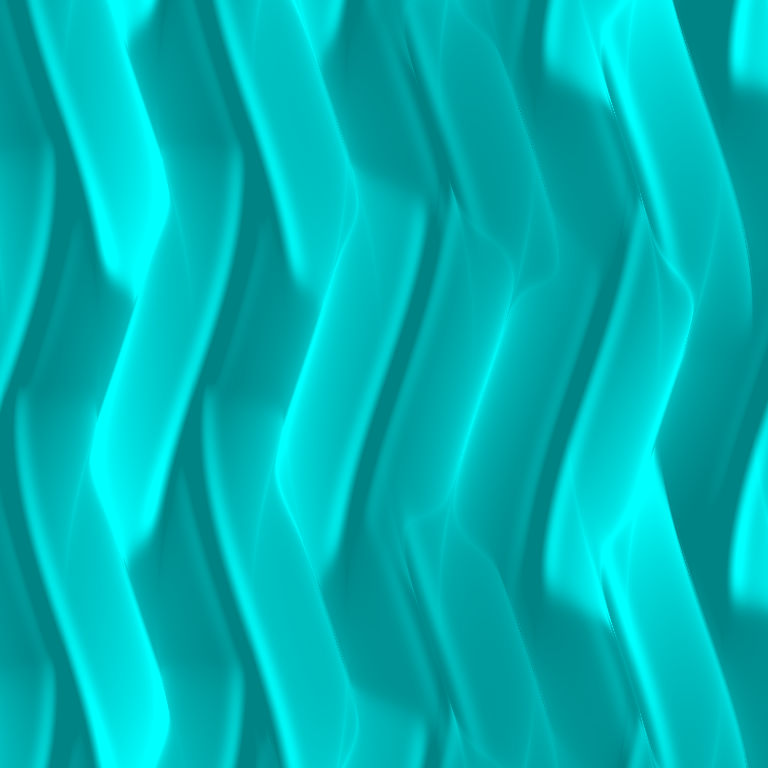
Write a Shadertoy shader that draws this pattern.

```glsl
// Cyan wavy leaves woven from two mirrored families of S-shaped curves.
#define COLUMN_WIDTH 0.244
#define ROW_HEIGHT 0.677
#define BEND 0.0615
#define BEND_LENGTH 1.146
#define LINE_GAIN 0.10
#define LINE_WIDTH 0.010
#define TIP_GLOW 0.35
#define RIM_LIGHT 0.40
#define SHADE_LEVEL 0.32
#define FLOOR_OFFSET 0.07
#define DEEP_TEAL vec3(0.0, 0.515, 0.522)
#define BRIGHT_CYAN vec3(0.0, 1.0, 1.0)

const float PI = 3.14159265;

struct Leaf {
    float light;    // shading inside the leaf
    float gain;     // 0 in shade, 1 fully lit
    float rank;     // the higher leaf lies on top
    vec2 lines;     // bright crease, dark crease
};

// Sharp peak where the wave is zero, slightly negative elsewhere
float crease(float wave) {
    return -log(abs(wave) + LINE_WIDTH) - 0.69;
}

// Cross profile from the dark crease (q = 0) to the bright one (q = 0.5)
float leafProfile(float q, float core) {
    float d = (q - 0.085) / 0.05;
    float rim = RIM_LIGHT * exp(-d * d);
    float edge = 0.35 * exp(-(0.5 - q) / 0.05);
    return smoothstep(-0.01, 0.08, q) * (core + rim + edge);
}

// side is 1 or -1; gains hold the lit and the shaded half of each period
Leaf leafFamily(vec2 p, vec2 center, float side, vec2 gains, float trend) {
    float shift = -0.045 * trend;
    float y = p.y - center.y - shift;
    y -= ROW_HEIGHT * floor(y / ROW_HEIGHT + 0.5);
    float window = max(cos(PI * y / ROW_HEIGHT), 0.0);
    float sway = side * BEND * sin(2.0 * PI * (y + shift) / BEND_LENGTH);
    float u = (p.x - center.x + sway) / COLUMN_WIDTH;

    float q = abs(fract(u) - 0.5);
    float lit = 0.5 + 0.5 * clamp(side * sin(2.0 * PI * u) * 12.0, -1.0, 1.0);
    float gain = mix(gains.y, gains.x, lit);
    float along = 2.0 * y / ROW_HEIGHT;
    float core = 0.58 + 0.5 * trend * along * (2.0 * lit - 1.0);

    Leaf leaf;
    leaf.gain = gain;
    leaf.light = leafProfile(q, core) * mix(SHADE_LEVEL, 1.0, gain);
    leaf.rank = (0.14 + gain) * window * window * (sqrt(abs(sin(2.0 * PI * q))) + 0.05);
    leaf.lines = vec2(crease(sin(PI * u)), crease(cos(PI * u))) * window;
    return leaf;
}

void mainImage(out vec4 fragColor, in vec2 fragCoord) {
    vec2 p = fragCoord / iResolution.xy;
    p.y = 1.0 - p.y;

    // Slow drift of light and crease strength across the canvas
    float trend = cos(2.0 * PI * (p.x - 0.16) / 1.4);
    float swap = clamp(1.25 * cos(2.0 * PI * (p.x - 0.195) / 1.63), -1.0, 1.0);
    float fade = clamp(0.85 + 0.6 * cos(2.0 * PI * (p.x - 0.17) / 0.85), 0.0, 1.0);
    float risingBright = 0.5 + 0.5 * cos(2.0 * PI * (p.x + 0.45 * p.y - 0.1) / 1.9);
    float risingDark = cos(2.0 * PI * (p.x + 0.12 * p.y - 0.05) / 1.9);

    vec2 swapGains = 0.5 + 0.5 * vec2(swap, -swap);
    Leaf a = leafFamily(p, vec2(0.146, 0.494), 1.0, swapGains, trend);
    Leaf b = leafFamily(p, vec2(0.189, 0.143), -1.0, vec2(fade, 0.04), trend);

    // Upper leaf wins, with a glowing outline where two lit leaves meet
    float wa = pow(a.rank, 4.0);
    float wb = pow(b.rank, 4.0);
    float light = (a.light * wa + b.light * wb) / (wa + wb + 1e-6);
    float gap = abs(log((a.rank + 1e-3) / (b.rank + 1e-3)));
    light += TIP_GLOW * min(a.gain, b.gain) * exp(-gap / 0.2);

    float lines = a.lines.x - a.lines.y + b.lines.x * risingBright - b.lines.y * risingDark;
    light += LINE_GAIN * lines - FLOOR_OFFSET;

    fragColor = vec4(mix(DEEP_TEAL, BRIGHT_CYAN, clamp(light, 0.0, 1.0)), 1.0);
}
```
